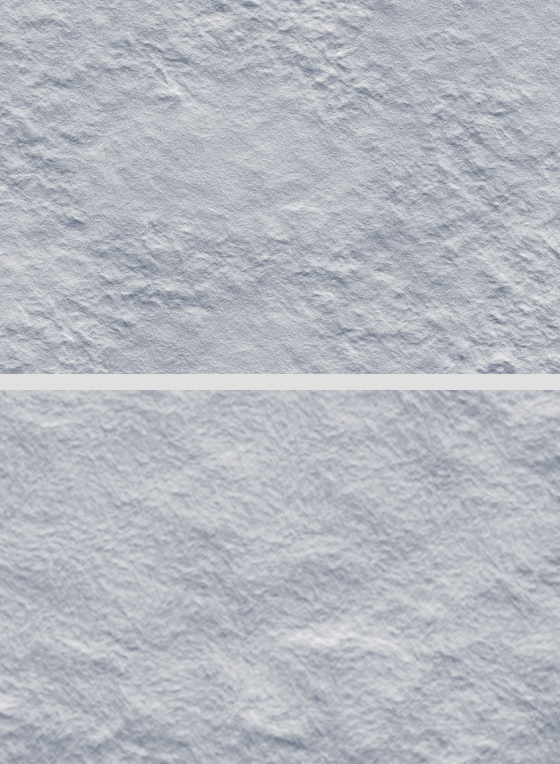
Top, the full canvas; bottom, a detail of the centre.
A WebGL 2 fragment shader for this texture:

```glsl
#version 300 es
precision highp float;
// Wind-worn snow in cool daylight: a layered noise height field of short, soft
// lumps, slightly stretched along a falling diagonal and lit from above.
// Broad noise varies its roughness and tone; fine grain and glints finish it.
uniform vec2 u_resolution;
out vec4 outColor;

// Integer hash of a lattice cell, two values from 0 to 1
vec2 hash2(vec2 cell) {
  uvec2 v = uvec2(ivec2(cell)) * 1664525u + 1013904223u;
  v.x += v.y * 1664525u;
  v.y += v.x * 1664525u;
  v ^= v >> 16u;
  v.x += v.y * 1664525u;
  v.y += v.x * 1664525u;
  v ^= v >> 16u;
  return vec2(v & 65535u) / 65535.0;
}

float corner(vec2 cell, vec2 offset) {
  return dot(hash2(cell) * 2.0 - 1.0, offset);
}

float gradientNoise(vec2 p) {
  vec2 i = floor(p), f = p - i;
  vec2 u = f * f * f * (f * (f * 6.0 - 15.0) + 10.0);
  vec2 e = vec2(1.0, 0.0);
  return mix(
    mix(corner(i, f), corner(i + e.xy, f - e.xy), u.x),
    mix(corner(i + e.yx, f - e.yx), corner(i + e.xx, f - e.xx), u.x), u.y);
}

// Snow height; roughness strengthens the lumps of middle size
float snowHeight(vec2 p, float roughness) {
  vec2 along = normalize(vec2(0.93, -0.37));
  vec2 q = vec2(dot(p, along) * 0.84, dot(p, vec2(-along.y, along.x)));
  q += 0.012 * vec2(gradientNoise(p * 17.0 + 31.0), gradientNoise(p * 17.0 + 77.0));
  q *= 9.5;
  float height = 0.0, amplitude = 0.059;
  mat2 turn = mat2(0.921, 0.389, -0.389, 0.921);
  for (int i = 0; i < 6; i++) {
    float n = gradientNoise(q + float(i) * 19.3);
    float weight = i == 0 ? 0.4 : (i < 4 ? roughness : 1.0);
    height += amplitude * weight * (n + 0.3 * abs(n));
    q = (i % 2 == 0 ? turn * q : q * turn) * 2.03;
    amplitude *= 0.5;
  }
  return height;
}

void main() {
  vec2 p = gl_FragCoord.xy / u_resolution.y;

  // Patches of smooth and broken snow
  float patches = gradientNoise(p * 2.6 + 5.0) + 0.6 * gradientNoise(p * 6.0 + 41.0)
                + 0.5 * gradientNoise(p * 14.0 + 23.0);
  float roughness = mix(0.5, 1.5, smoothstep(-0.4, 0.45, patches));

  // Relief from the slope towards the light
  vec2 toLight = normalize(vec2(0.12, 0.99));
  float reach = 0.0028;
  float slope = (snowHeight(p, roughness)
               - snowHeight(p + reach * toLight, roughness)) / reach;
  float tone = 0.6 + 0.41 * slope;

  // Broad tone and fine grain
  tone += 0.28 * gradientNoise(p * 2.1 + 63.0) + 0.26 * gradientNoise(p * 5.3 + 12.0);
  tone += 0.22 * gradientNoise(p * 14.0 + 51.0);
  tone += 0.28 * gradientNoise(p * 190.0 + 8.0);

  // Soften the brightest snow
  tone -= 0.4 * max(tone - 0.85, 0.0);

  // Sparse glints
  vec2 g = p * 85.0, cell = floor(g);
  vec2 seed = hash2(cell + 900.0);
  float glint = 1.0 - smoothstep(0.08, 0.24, length(g - cell - 0.3 - 0.4 * seed));
  tone += 0.3 * glint * step(0.99, hash2(cell + 300.0).x);

  // Blue-grey shade to pale snow
  tone = clamp(tone, -0.5, 1.4);
  outColor = vec4(mix(vec3(0.55, 0.577, 0.63), vec3(0.81, 0.816, 0.83), tone), 1.0);
}
```
